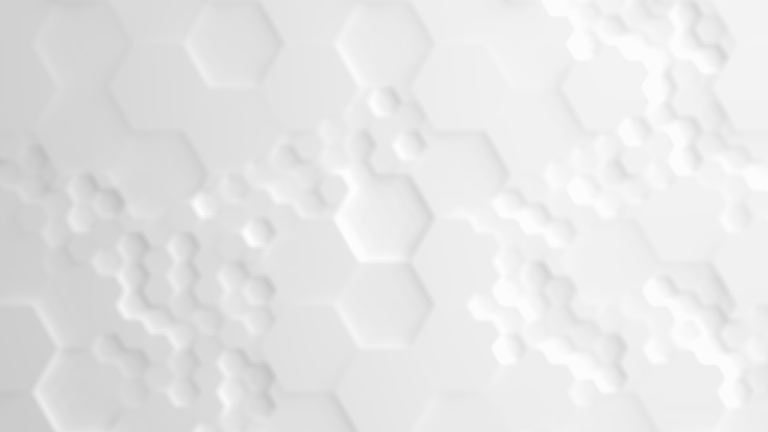
Write a WebGL 1 fragment shader that draws this background.

```glsl
precision highp float;

uniform vec2 u_resolution;

const float HEX_RADIUS = 0.1163;
const vec2 GRID_ORIGIN = vec2(0.192, 0.899);
const vec2 HEX_PERIOD = vec2(3.0, 1.7320508);
const vec2 LIGHT_DIR = vec2(0.89, 0.456);
const float SMALL_SCALE = 3.0;
const float BLUR_RADIUS = 0.08;
const int BLUR_TAPS = 12;

float hash(vec2 p) {
  vec3 q = fract(vec3(p.xyx) * vec3(0.1031, 0.1030, 0.0973));
  q += dot(q, q.yzx + 33.33);
  return fract((q.x + q.y) * q.z);
}

float bump(float x, float width) {
  return exp(-x * x / (width * width));
}

// Centre of the flat-topped unit hexagon that holds p
vec2 hexCenter(vec2 p) {
  vec2 a = floor(p / HEX_PERIOD + 0.5) * HEX_PERIOD;
  vec2 b = (floor(p / HEX_PERIOD) + 0.5) * HEX_PERIOD;
  vec2 da = p - a;
  vec2 db = p - b;
  return dot(da, da) < dot(db, db) ? a : b;
}

// Integer column and half-row of a hexagon
vec2 hexId(vec2 center) {
  return floor(center * 2.0 / HEX_PERIOD + 0.5);
}

// Chain of tiles that bends at its tip
bool onChevron(vec2 id, vec2 tip, float slope) {
  return abs(id.y - tip.y - slope * abs(id.x - tip.x)) < 0.5;
}

bool inBox(vec2 id, vec2 center, vec2 halfSize) {
  return all(lessThan(abs(id - center), halfSize));
}

// Large tiles break up along two chevrons, in two blocks and at random
bool isSplit(vec2 id) {
  bool leftVein = id.x < 4.5 && onChevron(id, vec2(1.0, -5.0), 1.0);
  bool rightVein = id.x > 5.5 && onChevron(id, vec2(8.0, -2.0), -1.0);
  bool topVein = id.y > -0.5 && id.x > 6.5 && abs(id.x + id.y - 8.0) < 0.5;
  bool leftBlock = inBox(id, vec2(1.5, -6.0), vec2(1.0, 2.5));
  bool rightBlock = inBox(id, vec2(8.0, -6.5), vec2(2.5, 1.0));
  return leftVein || rightVein || topVein || leftBlock || rightBlock
    || hash(id + 17.0) < 0.04;
}

// Three alternating levels keep neighbours apart; two hollows sink
float tileHeight(vec2 id) {
  float level = mod(id.x - 0.5 * (id.y - id.x), 3.0);
  float hollow = 0.8 * bump(length(id - vec2(4.0, -4.0)), 0.7)
    + 0.5 * bump(length(id - vec2(0.0, -8.0)), 0.7);
  return 0.11 * level + 0.22 * hash(id + 5.0) - hollow;
}

float surfaceHeight(vec2 p) {
  vec2 smallCenter = hexCenter(p * SMALL_SCALE);
  // The nudge settles small tiles that sit on a large corner
  vec2 owner = hexId(hexCenter(smallCenter / SMALL_SCALE + vec2(0.013, 0.007)));
  if (isSplit(owner)) {
    return 0.85 * hash(hexId(smallCenter) + 131.0) - 0.6;
  }
  return tileHeight(hexId(hexCenter(p)));
}

// Higher ground toward the light shades a point, behind it reflects light
float relief(vec2 p) {
  float ground = surfaceHeight(p);
  float sum = 0.15 * max(-ground, 0.0);
  for (int i = 0; i < 6; i++) {
    float angle = radians(30.0 + 60.0 * float(i));
    vec2 dir = vec2(cos(angle), sin(angle));
    float facing = -dot(dir, LIGHT_DIR);
    for (int j = 0; j < 4; j++) {
      float t = float(j);
      float reach = 0.08 + 0.1 * t + 0.04 * t * t;
      float rise = max(surfaceHeight(p + dir * reach) - ground, 0.0);
      sum += facing * rise / (1.0 + rise) * (0.5 - 0.13 * t);
    }
  }
  return sum;
}

// Average over a golden-angle disc for soft focus
float softRelief(vec2 p) {
  float sum = 0.0;
  for (int i = 0; i < BLUR_TAPS; i++) {
    float k = float(i) + 0.5;
    float angle = k * 2.39996;
    float radius = BLUR_RADIUS * sqrt(k / float(BLUR_TAPS));
    sum += relief(p + radius * vec2(cos(angle), sin(angle)));
  }
  return sum / float(BLUR_TAPS);
}

// Grey at the left, near white at the right, dimmer at the foot
float backdrop(vec2 uv) {
  float tone = mix(0.795, 0.952, smoothstep(-0.25, 0.8, uv.x));
  return tone - 0.02 * (1.0 - uv.y) * (1.0 - uv.y);
}

void main() {
  vec2 uv = gl_FragCoord.xy / u_resolution;
  vec2 p = (gl_FragCoord.xy / u_resolution.y - GRID_ORIGIN) / HEX_RADIUS;
  float tone = backdrop(uv) + 0.19 * softRelief(p);
  gl_FragColor = vec4(vec3(clamp(tone, 0.7, 0.99)), 1.0);
}
```
